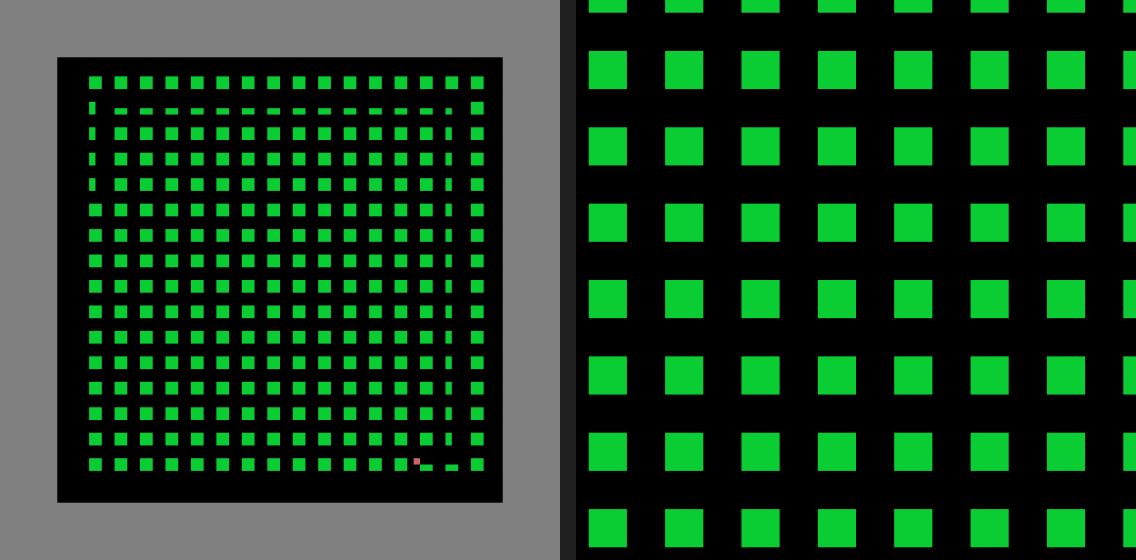
Left: the whole. Right: its middle third, enlarged.
This pattern is drawn by a Shadertoy shader. Its source:

```glsl
const float CANVAS_UNITS = 88.0;
const float PANEL_MARGIN = 9.0;
const float PANEL_SIZE = 70.0;
const float DOT_COUNT = 16.0;
const float DOT_PITCH = 4.0;
const float DOT_SIZE = 2.0;
const float DOT_OFFSET = 5.0;

const vec3 BORDER_GREY = vec3(0.502);
const vec3 PANEL_BLACK = vec3(0.0);
const vec3 DOT_GREEN = vec3(0.04, 0.80, 0.20);
const vec3 HEAD_RED = vec3(0.78, 0.40, 0.38);

// Exact share of a pixel covered by an axis-aligned rectangle
float rectCoverage(vec2 p, vec2 corner, vec2 size, vec2 pixel) {
    vec2 low = max(corner, p - 0.5 * pixel);
    vec2 high = min(corner + size, p + 0.5 * pixel);
    vec2 overlap = clamp((high - low) / pixel, 0.0, 1.0);
    return overlap.x * overlap.y;
}

bool within(float value, float first, float last) {
    return value > first - 0.5 && value < last + 0.5;
}

// Width and height eaten from a dot by the trail around the grid
vec2 trailBite(vec2 id) {
    bool leftRun = within(id.x, 0.0, 0.0) && within(id.y, 11.0, 14.0);
    bool rightRun = within(id.x, 14.0, 14.0) && within(id.y, 1.0, 14.0);
    bool topRun = within(id.y, 14.0, 14.0) && within(id.x, 1.0, 14.0);
    bool bottomRun = within(id.y, 0.0, 0.0) && within(id.x, 13.0, 14.0);
    return vec2(leftRun || rightRun, topRun || bottomRun);
}

// Square grid of dots, each trimmed on its right or upper side
float dotCoverage(vec2 p, vec2 pixel) {
    vec2 firstCentre = vec2(DOT_OFFSET + 0.5 * DOT_SIZE);
    vec2 id = floor((p - firstCentre) / DOT_PITCH + 0.5);
    id = clamp(id, 0.0, DOT_COUNT - 1.0);
    vec2 corner = DOT_OFFSET + id * DOT_PITCH;
    return rectCoverage(p, corner, DOT_SIZE - trailBite(id), pixel);
}

void mainImage(out vec4 fragColor, in vec2 fragCoord) {
    vec2 pixel = CANVAS_UNITS / iResolution.xy;
    vec2 p = fragCoord * pixel - PANEL_MARGIN;

    // Panel inside the border
    float panel = rectCoverage(p, vec2(0.0), vec2(PANEL_SIZE), pixel);
    vec3 colour = mix(BORDER_GREY, PANEL_BLACK, panel);

    // Dots, then the head of the trail
    colour = mix(colour, DOT_GREEN, dotCoverage(p, pixel));
    float head = rectCoverage(p, vec2(56.0, 6.0), vec2(1.0), pixel);
    colour = mix(colour, HEAD_RED, head);

    fragColor = vec4(colour, 1.0);
}
```
